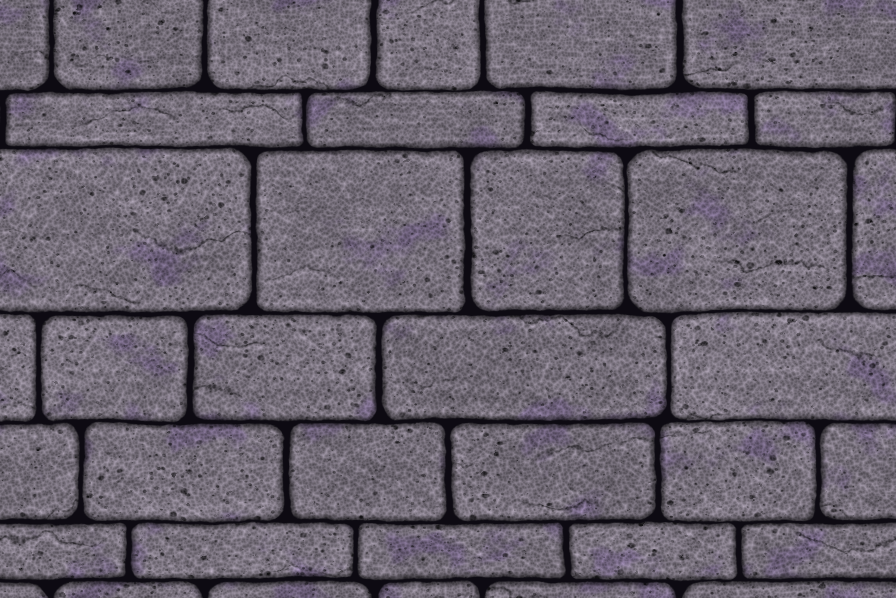
Reproduce this texture procedurally as a Shadertoy shader.

```glsl
const float courses[7] = float[7](-.029, .152, .248, .523, .705, .873, .971);

// Five vertical joints per course; a four-stone course ends on its first joint + 1
const float joints[30] = float[30](
    .057, .228, .418, .538, .758,
    .003, .340, .589, .839, 1.003,
    .283, .522, .699, .949, 1.283,
    .044, .212, .422, .747, 1.044,
    .090, .320, .501, .734, .913,
    .143, .398, .632, .826, 1.143);

vec2 hash2(vec2 p) {
    return fract(sin(vec2(dot(p, vec2(127.1, 311.7)), dot(p, vec2(269.5, 183.3)))) * 43758.5);
}

// Cellular noise: x = distance to the nearest point, y = random value of that point
vec2 cells(vec2 p) {
    vec2 base = floor(p), nearest = vec2(9.);
    for (int j = -1; j <= 1; j++)
        for (int i = -1; i <= 1; i++) {
            vec2 cell = base + vec2(i, j);
            float dist = length(cell + hash2(cell) - p);
            if (dist < nearest.x) nearest = vec2(dist, hash2(cell + 41.).x);
        }
    return nearest;
}

// Layered sines, roughly -1 to 1
float waves(vec2 p) {
    float sum = 0., amp = .5;
    for (int i = 0; i < 5; i++) {
        p = mat2(.8, -.6, .6, .8) * p * 1.8 + 1.7;
        sum += amp * sin(p.x + 1.5 * sin(p.y));
        amp *= .6;
    }
    return sum;
}

float roundedBox(vec2 p, vec2 halfSize, float radius) {
    vec2 q = abs(p) - halfSize + radius;
    return length(max(q, 0.)) + min(max(q.x, q.y), 0.) - radius;
}

// Pits of random size, gathered where density is high
float pits(vec2 p, float density) {
    vec2 cell = cells(p);
    float radius = .42 * smoothstep(1. - density, 1.1, cell.y);
    return smoothstep(radius + .08, radius - .12, cell.x) * smoothstep(.02, .12, radius);
}

// Brightness of the worn stone face
float faceTone(vec2 p, float seed) {
    float patches = waves(p * vec2(5., 8.) + seed);
    float tone = .455 + .025 * patches + .025 * waves(p * vec2(14., 32.));
    tone += .03 * (hash2(vec2(seed, 3.)).x - .5);

    // Grain at three sizes
    tone += .20 * (cells(p * 190.).x - .45);
    tone += .13 * (cells(p * vec2(85., 110.)).x - .45);
    tone += .07 * (cells(p * vec2(30., 48.)).x - .45);

    // Wavy bedding cracks with a lit lower lip
    float bed = p.y * 11. + .35 * waves(p * vec2(7., 5.)) + .06 * waves(p * 45.);
    float offset = fract(bed) - .5;
    float broken = smoothstep(.1, .6, waves(p * vec2(4., 9.) + seed * 2.3));
    tone -= .17 * broken * smoothstep(.045, .0, abs(offset));
    tone += .06 * broken * smoothstep(.07, .0, abs(offset - .09));

    float density = .20 + .16 * patches;
    tone -= .24 * pits(p * vec2(48., 62.), density);
    tone -= .17 * pits(p * vec2(95., 115.) + 7., density + .12);
    return tone;
}

void mainImage(out vec4 fragColor, in vec2 fragCoord) {
    vec2 uv = fragCoord / iResolution.xy;
    vec2 p = vec2(uv.x, 1. - uv.y);
    p += vec2(.0015, .003) * vec2(waves(p * 17.), waves(p * 13. + 5.));
    if (p.y > courses[6]) p.y -= 1.;

    // Find the course, then the stone within it
    int row = 0;
    for (int i = 1; i < 6; i++) if (p.y > courses[i]) row = i;
    float first = joints[row * 5];
    p.x = first + fract(p.x - first);
    int column = 0;
    for (int i = 1; i < 5; i++) if (p.x > joints[row * 5 + i]) column = i;
    float left = joints[row * 5 + column];
    float right = column < 4 ? joints[row * 5 + column + 1] : first + 1.;

    // Stone outline with uneven insets and rounded, chipped corners
    float seed = float(row * 5 + column) * 3.7;
    vec2 lowInset = vec2(.0025, .0015) + vec2(.004, .003) * hash2(vec2(seed, 1.));
    vec2 highInset = vec2(.0025, .0015) + vec2(.004, .003) * hash2(vec2(seed, 2.));
    vec2 low = vec2(left * 1.5, courses[row]) + lowInset;
    vec2 high = vec2(right * 1.5, courses[row + 1]) - highInset;
    vec2 local = vec2(p.x * 1.5, p.y) - .5 * (low + high);
    vec2 halfSize = .5 * (high - low);
    float radius = min(.032, halfSize.y * .35) * (.6 + .5 * hash2(vec2(seed, 5.)).x);
    float edge = roundedBox(local, halfSize, radius) + .0012 * waves(local * 60. + seed);

    // Face shading: dark rounded rim, faint lighter band just inside
    vec2 facePos = local + seed * vec2(1.3, .7);
    float tone = faceTone(facePos, seed);
    tone += .03 * smoothstep(.016, .0, abs(edge + .014));
    tone *= mix(.5, 1., smoothstep(.001, -.011, edge));

    vec3 stone = max(tone, .07) * vec3(1.02, .96, 1.06);
    float stain = smoothstep(.35, .9, waves(facePos * vec2(9., 12.) + 20.));
    stone *= mix(vec3(1.), vec3(.92, .86, 1.), stain);

    float pixel = 1. / iResolution.y;
    vec3 gap = vec3(.05, .04, .07);
    fragColor = vec4(mix(gap, stone, smoothstep(pixel, -pixel, edge)), 1.);
}
```
